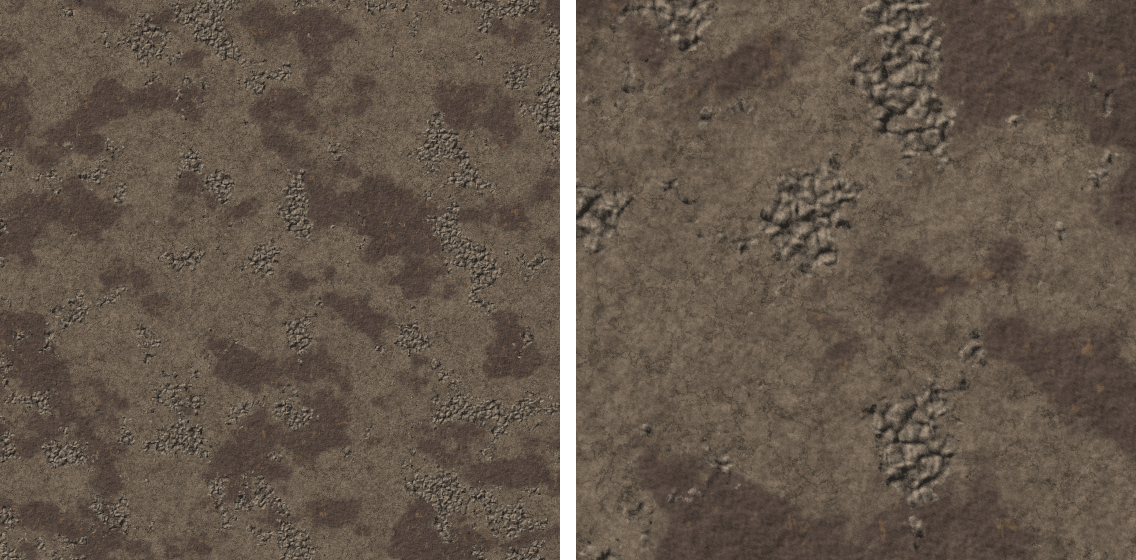
Left: the whole. Right: its middle third, enlarged.
Give the GLSL for this texture, as a WebGL 2 fragment shader.

```glsl
#version 300 es
precision highp float;
// Dry earth seen from above: tan soil with hairline cracks, soft dark brown
// patches, and ragged clusters of pale rubble. Layered noise places the
// patches; cellular noise forms the cracks and stones, lit from the upper left.

uniform vec2 u_resolution;
out vec4 fragColor;

float hash(vec2 p) {
    vec3 q = fract(vec3(p.xyx) * 0.1031);
    q += dot(q, q.yzx + 33.33);
    return fract((q.x + q.y) * q.z);
}

float valueNoise(vec2 p) {
    vec2 i = floor(p), f = fract(p);
    f = f * f * (3.0 - 2.0 * f);
    return mix(mix(hash(i), hash(i + vec2(1, 0)), f.x),
               mix(hash(i + vec2(0, 1)), hash(i + vec2(1, 1)), f.x), f.y);
}

// Five rotated octaves, normalised to 0..1; gain sets the roughness.
float layered(vec2 p, float gain) {
    float sum = 0.0, total = 0.0, weight = 1.0;
    for (int i = 0; i < 5; i++) {
        sum += weight * valueNoise(p);
        total += weight;
        weight *= gain;
        p = mat2(1.6, 1.2, -1.2, 1.6) * p + 17.3;
    }
    return sum / total;
}

// Distances to the nearest and second nearest cell points.
vec2 cells(vec2 p) {
    vec2 base = floor(p), nearest = vec2(9.0);
    for (int y = -1; y <= 1; y++) {
        for (int x = -1; x <= 1; x++) {
            vec2 c = base + vec2(x, y);
            float d = distance(p, c + vec2(hash(c), hash(c + 71.7)));
            nearest = d < nearest.x ? vec2(d, nearest.x)
                                    : vec2(nearest.x, min(nearest.y, d));
        }
    }
    return nearest;
}

float stoneHeight(vec2 p) {
    vec2 warp = vec2(valueNoise(p * 150.0), valueNoise(p * 150.0 + 40.0));
    return 1.0 - cells(p * 115.0 + 0.8 * warp).x + 0.8 * layered(p * 170.0, 0.75);
}

// Fine surface roughness, drawn out along a slanted direction.
float soilHeight(vec2 p) {
    return layered(mat2(85.0, 50.0, -60.0, 100.0) * p, 0.8);
}

void main() {
    vec2 p = gl_FragCoord.xy / u_resolution.y;
    vec2 toLight = vec2(-0.0016, 0.0020);

    float soil = soilHeight(p);
    float soilLit = soil - soilHeight(p + toLight);
    float grain = layered(p * 250.0 + 9.0, 0.9) - 0.5;
    float mottle = layered(p * 50.0 + 5.0, 0.7) - 0.5;

    // Tan soil under a fine net of broken hairline cracks
    vec2 bend = vec2(layered(p * 80.0, 0.7), layered(p * 80.0 + 31.0, 0.7));
    vec2 crackCells = cells(p * 58.0 + 1.8 * bend);
    float crack = 1.0 - smoothstep(0.02, 0.17, crackCells.y - crackCells.x);
    crack *= 0.35 + 0.65 * smoothstep(0.25, 0.6, valueNoise(p * 40.0 + 3.0));
    float tone = 1.0 + 0.36 * mottle + 0.66 * grain + 0.36 * soilLit - 0.19 * crack;
    vec3 color = vec3(0.428, 0.374, 0.315) * tone;

    // Small dark brown patches with feathered rims and ochre flecks
    float patchField = layered(p * vec2(12.5, 15.0) + 2.7, 0.54) + 0.20 * mottle;
    float brown = smoothstep(0.520, 0.635, patchField);
    float brownTone = 1.0 + 0.28 * mottle + 0.45 * grain + 0.80 * soilLit;
    vec3 brownColor = vec3(0.302, 0.252, 0.225) * brownTone;
    float fleck = smoothstep(0.62, 0.80, layered(p * vec2(130.0, 85.0) + 60.0, 0.6));
    brownColor += fleck * vec3(0.13, 0.09, 0.03);
    color = mix(color, brownColor, 0.9 * brown);

    // Rubble clusters with crumbling borders, kept off the brown patches
    float rubbleField = layered(p * 15.0 + 83.0, 0.6)
                      + 0.36 * (layered(p * 85.0 + 21.0, 0.75) - 0.5);
    float rubble = smoothstep(0.560, 0.630, rubbleField - 0.10 * brown);
    float stone = stoneHeight(p);
    float stoneLit = stone - stoneHeight(p + toLight);
    float shade = 0.46 + 0.75 * stoneLit + 0.55 * (stone - 0.96) + 0.5 * grain;
    vec3 stoneColor = mix(vec3(0.13, 0.12, 0.11), vec3(0.66, 0.59, 0.51),
                          clamp(shade, 0.0, 1.0));
    color = mix(color, stoneColor, 0.92 * rubble);

    fragColor = vec4(color, 1.0);
}
```
